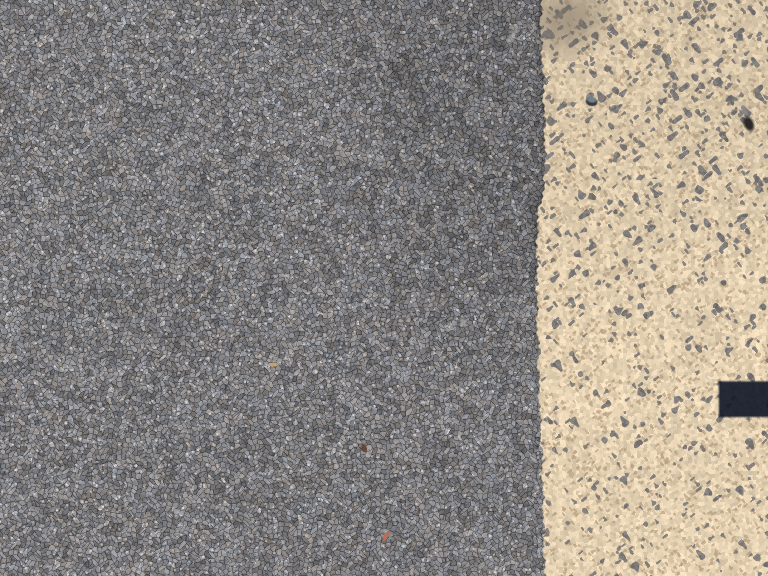
Give the GLSL for this texture, as a WebGL 2 fragment shader.

```glsl
#version 300 es
precision highp float;
// Grey asphalt meeting a strip of sandy concrete with dark pebbles and a small cast shadow.
uniform vec2 u_resolution;
out vec4 fragColor;

const vec3 ASPHALT = vec3(0.505, 0.50, 0.51);
const vec3 SAND = vec3(0.90, 0.825, 0.705);
const vec3 PEBBLE = vec3(0.43, 0.425, 0.43);
const vec3 SHADOW = vec3(0.13, 0.145, 0.19);

vec2 hash2(vec2 p) {
  vec3 h = fract(p.xyx * vec3(0.1031, 0.1030, 0.0973));
  h += dot(h, h.yzx + 33.33);
  return fract((h.xx + h.yz) * h.zy);
}

// Cellular noise: nearest distance, gap to the next cell, cell id in 0..1
vec3 cells(vec2 p) {
  vec2 base = floor(p), nearest = base;
  float f1 = 8.0, f2 = 8.0;
  for (int j = -1; j <= 1; j++)
    for (int i = -1; i <= 1; i++) {
      vec2 cell = base + vec2(i, j);
      float d = length(cell + 0.1 + 0.8 * hash2(cell) - p);
      if (d < f1) { f2 = f1; f1 = d; nearest = cell; }
      else f2 = min(f2, d);
    }
  return vec3(f1, f2 - f1, hash2(nearest + 71.0).x);
}

// Soft large-scale variation from layered sines, about -1..1
float waves(vec2 p) {
  float sum = 0.0, amp = 0.5;
  for (int i = 0; i < 4; i++) {
    sum += amp * sin(p.x + 1.7 * sin(p.y)) * cos(p.y - 1.3 * sin(p.x * 0.8));
    p = mat2(1.5, 1.2, -1.2, 1.5) * p + 2.3;
    amp *= 0.6;
  }
  return sum;
}

// Rotated ellipse mask with a soft rim
float blob(vec2 p, vec2 radius, float angle, float soft) {
  float c = cos(angle), s = sin(angle);
  vec2 q = mat2(c, -s, s, c) * p;
  float d = (length(q / radius) - 1.0) * min(radius.x, radius.y);
  return 1.0 - smoothstep(-soft, soft, d);
}

float boxDistance(vec2 p, vec2 halfSize) {
  vec2 q = abs(p) - halfSize;
  return length(max(q, 0.0)) + min(max(q.x, q.y), 0.0);
}

// Scattered pebbles: only cells whose id is below the density hold one
float pebbles(vec2 p, float scale, float density, float size, float px) {
  vec2 q = p * scale;
  q += 0.16 * vec2(sin(q.y * 4.3 + q.x), sin(q.x * 4.9 - q.y));
  vec3 c = cells(q);
  float radius = size * (0.55 + 0.45 * fract(c.z * 57.0));
  float soft = px * scale * 0.7;
  return step(c.z, density) * (1.0 - smoothstep(radius - soft, radius + soft, c.x));
}

float seamX(float y) {
  float x = 0.939 + 0.007 * smoothstep(0.96, 0.76, y) - 0.014 * smoothstep(0.70, 0.60, y);
  x += 0.013 * smoothstep(0.52, 0.0, y);
  return x + 0.0016 * sin(y * 97.0) + 0.0013 * sin(y * 231.0 + 2.0) + 0.001 * sin(y * 517.0);
}

vec3 asphalt(vec2 p, float seamDistance) {
  vec3 stone = cells(p * 118.0 + 0.3 * sin(p.yx * 190.0));
  vec3 chip = cells(p * 205.0 + 19.0);
  float tone = 1.0 + 0.38 * (stone.z - 0.5) + 0.24 * (chip.z - 0.5);
  tone *= mix(0.68, 1.04, smoothstep(0.0, 0.28, stone.y));
  tone += 0.34 * smoothstep(0.86, 0.97, chip.z) * smoothstep(0.6, 0.2, chip.x);
  tone *= 1.0 + 0.035 * waves(p * 7.0);
  tone *= 1.0 - 0.09 * smoothstep(0.3, 0.0, abs(p.x - 0.8)) * smoothstep(0.25, 0.7, p.y);
  tone *= 1.0 - 0.32 * exp(seamDistance * 150.0) * smoothstep(0.1, 0.7, p.y);
  vec3 tint = mix(vec3(0.97, 1.0, 1.03), vec3(1.03, 1.0, 0.96), fract(stone.z * 31.0));
  return ASPHALT * tint * tone;
}

vec3 concrete(vec2 p, float px) {
  vec3 grain = cells(p * 170.0);
  float top = smoothstep(0.35, 0.95, p.y);
  vec3 col = SAND * (1.0 + 0.17 * (grain.z - 0.5) + 0.025 * waves(p * 11.0));
  col *= 1.0 - 0.05 * top + 0.015 * sin(p.x * 240.0);
  col = mix(col, vec3(0.67, 0.57, 0.45), 0.6 * pebbles(p + 3.0, 125.0, 0.24, 0.5, px));
  col = mix(col, PEBBLE, 0.8 * pebbles(p + 7.0, 92.0, 0.11 + 0.10 * top, 0.44, px));
  vec3 bigTone = PEBBLE * (0.9 + 0.3 * grain.z);
  col = mix(col, bigTone, 0.9 * pebbles(p, 50.0, 0.14 + 0.20 * top, 0.40, px));
  // Grey stain in the upper corner
  float stain = blob(p - vec2(0.985, 0.965), vec2(0.06, 0.045), 0.3, 0.04);
  return mix(col, vec3(0.48, 0.44, 0.39), stain * (0.42 + 0.2 * grain.z));
}

void main() {
  float px = 1.0 / u_resolution.y;
  vec2 p = gl_FragCoord.xy * px;
  float seam = p.x - seamX(p.y);
  vec3 col = mix(asphalt(p, min(seam, 0.0)), concrete(p, px), smoothstep(-px, px, seam));

  // Loose debris: pale scuffs, leaf scraps and two dark stones
  float scuff = blob(p - vec2(0.891, 0.939), vec2(0.016, 0.004), 1.0, 0.004);
  scuff += blob(p - vec2(0.804, 0.441), vec2(0.004, 0.008), 0.2, 0.003);
  col = mix(col, vec3(0.74, 0.74, 0.72), 0.6 * scuff);
  col = mix(col, vec3(0.78, 0.64, 0.42), blob(p - vec2(0.476, 0.367), vec2(0.008, 0.003), 0.0, px));
  col = mix(col, vec3(0.76, 0.43, 0.30), blob(p - vec2(0.670, 0.069), vec2(0.009, 0.003), 1.0, px));
  col = mix(col, vec3(0.40, 0.27, 0.20), blob(p - vec2(0.632, 0.222), vec2(0.004, 0.007), 0.2, px));
  col = mix(col, vec3(0.22, 0.23, 0.25), blob(p - vec2(1.027, 0.823), vec2(0.010, 0.007), -0.2, px));
  col = mix(col, vec3(0.46, 0.50, 0.53), blob(p - vec2(1.027, 0.827), vec2(0.008, 0.005), -0.2, px));
  col = mix(col, vec3(0.17, 0.16, 0.16), blob(p - vec2(1.300, 0.785), vec2(0.008, 0.013), 0.4, 2.0 * px));

  // Cast shadow reaching in from the right side
  float shade = boxDistance(p - vec2(1.348, 0.307), vec2(0.100, 0.031));
  col = mix(col, SHADOW * (0.6 + 0.55 * col.r), 1.0 - smoothstep(-0.003, 0.003, shade));
  fragColor = vec4(clamp(col, 0.0, 1.0), 1.0);
}
```
